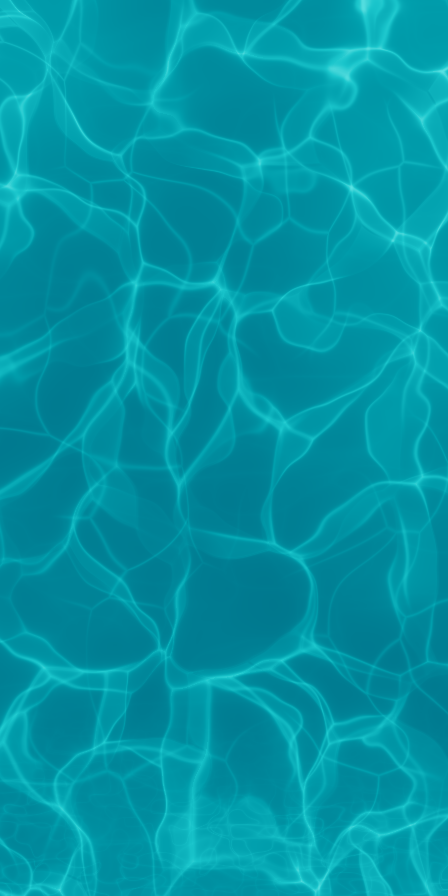
Give the GLSL for this texture, as a WebGL 1 fragment shader.

```glsl
precision highp float;
// Sunlit pool water: a net of crisp caustic lines over a teal floor.
// Three differently warped copies of one Voronoi net form bundles of lines;
// the slivers where their cells disagree become the pale folded sheets.

uniform vec2 u_resolution;

#define NET_SCALE vec2(4.7, 3.8)   // cells per canvas width
#define BEND 0.080                 // curvature of the net
#define FOLD 0.078                 // spread between the bundled lines
#define LINE_WIDTH 0.021           // in cells
#define LINE_LIGHT 0.185
#define SHEET_LIGHT 0.046
#define NODE_LIGHT 0.150
#define GLOW_LIGHT 0.020
#define STRAY_LIGHT 0.095
#define RIPPLE_LIGHT 0.120
#define FLOOR_LEVEL 0.462          // darkest green value
#define NODE_SHARPNESS 26.0

vec2 hash2(vec2 p) {
  vec3 q = fract(vec3(p.xyx) * vec3(0.1031, 0.1030, 0.0973));
  q += dot(q, q.yzx + 33.33);
  return fract((q.xx + q.yz) * q.zy);
}

// Two independent smooth noises in 0..1
vec2 noise2(vec2 p) {
  vec2 i = floor(p), f = fract(p);
  f = f * f * f * (f * (f * 6.0 - 15.0) + 10.0);
  vec2 low = mix(hash2(i), hash2(i + vec2(1.0, 0.0)), f.x);
  vec2 high = mix(hash2(i + vec2(0.0, 1.0)), hash2(i + 1.0), f.x);
  return mix(low, high, f.y);
}

vec2 drift(vec2 p) { return noise2(p) * 2.0 - 1.0; }

vec2 site(vec2 cell) { return 0.06 + 0.88 * hash2(cell + 57.0); }

// Voronoi net: x = distance to the edge, y = closeness to a junction
vec2 net(vec2 p, out vec2 id) {
  vec2 cell = floor(p), f = fract(p);
  vec2 nearest = vec2(0.0), home = vec2(0.0);
  float best = 8.0;
  for (int j = -1; j <= 1; j++)
    for (int i = -1; i <= 1; i++) {
      vec2 o = vec2(float(i), float(j));
      vec2 r = o + site(cell + o) - f;
      float d = dot(r, r);
      if (d < best) { best = d; nearest = r; home = o; }
    }
  float edge = 8.0, sum = 0.0;
  for (int j = -2; j <= 2; j++)
    for (int i = -2; i <= 2; i++) {
      vec2 o = home + vec2(float(i), float(j));
      vec2 r = o + site(cell + o) - f;
      vec2 gap = r - nearest;
      if (dot(gap, gap) > 0.00001) {
        float d = dot(0.5 * (nearest + r), normalize(gap));
        edge = min(edge, d);
        sum += exp(-NODE_SHARPNESS * d);
      }
    }
  id = cell + home;
  return vec2(edge, max(sum - exp(-NODE_SHARPNESS * edge), 0.0));
}

// Bright core with a quickly fading skirt
float line(float d, float w) {
  float k = w * w / (w * w + d * d);
  return k * k;
}

// Core, junction flare and halo of one net
float netLight(vec2 n, float power) {
  float core = LINE_LIGHT * line(n.x, LINE_WIDTH * (0.75 + 0.4 * power));
  return power * (core + NODE_LIGHT * n.y + GLOW_LIGHT * exp(-6.5 * n.x));
}

// Flat sheet where two nets disagree about the cell
float sheet(vec2 m, vec2 n, vec2 idM, vec2 idN) {
  float rim = min(m.x, n.x);
  return SHEET_LIGHT * step(0.5, distance(idM, idN)) * smoothstep(0.0, 0.02, rim);
}

// Thin wandering streaks where the noise crosses its middle
float streaks(vec2 p) {
  vec2 n = 1.0 - abs(drift(p + 0.5 * drift(p * 0.7 + 9.0)));
  return dot(pow(n, vec2(8.0)), vec2(0.5));
}

// Teal ramp indexed by its green value
vec3 waterColor(float g) {
  return vec3(max(0.0, (g - 0.62) * 0.65), g, 0.58 + (g - 0.5) * 0.8);
}

void main() {
  vec2 p = gl_FragCoord.xy / u_resolution.x;
  vec2 idA, idB, idC, idStray;

  // Bundled main net
  vec2 bent = p + BEND * drift(p * 3.3 + 4.0) + 0.02 * drift(p * 9.0 + 19.0);
  vec2 splitB = FOLD * drift(p * 4.1 + 31.0) + 0.018 * drift(p * 14.0 + 71.0);
  vec2 splitC = FOLD * drift(p * 4.7 + 93.0) + 0.018 * drift(p * 15.0 + 37.0);
  vec2 a = net(bent * NET_SCALE, idA);
  vec2 b = net((bent + splitB) * NET_SCALE, idB);
  vec2 c = net((bent + splitC) * NET_SCALE, idC);
  vec2 powerAB = smoothstep(0.2, 0.85, noise2(p * 5.3 + 11.0)) + 0.15;
  float powerC = smoothstep(0.25, 0.85, noise2(p * 5.9 + 67.0).x) + 0.1;
  float light = netLight(a, powerAB.x) + netLight(b, powerAB.y) + netLight(c, powerC);

  // Pale sheets between the bundled lines
  light += sheet(a, b, idA, idB) * (0.3 + powerAB.x);
  light += sheet(a, c, idA, idC) * (0.2 + powerC);

  // Stray threads
  vec2 strayPos = p + 0.11 * drift(p * 3.4 + 83.0) + 0.025 * drift(p * 9.0 + 53.0);
  vec2 stray = net(strayPos * vec2(5.0, 3.8) + 23.0, idStray);
  float strayMask = smoothstep(0.3, 0.75, noise2(p * 3.7 + 47.0).x);
  light += STRAY_LIGHT * strayMask * (line(stray.x, 0.023) + 0.12 * exp(-9.0 * stray.x));

  // Small ripples crowd the bottom and fade upward
  float rippleMask = smoothstep(0.45, 0.06, p.y) * (0.2 + noise2(p * vec2(4.0, 7.0) + 3.0).y);
  float ripple = streaks(p * vec2(11.0, 18.0)) + streaks(p * vec2(24.0, 36.0) + 40.0);
  light += RIPPLE_LIGHT * rippleMask * ripple;
  light += 0.016 * streaks(p * vec2(7.0, 11.0) + 13.0);

  // Broad floor shading, paler at the upper left and the bottom
  float level = FLOOR_LEVEL + 0.105 * noise2(p * 2.1 + 7.0).x + 0.025 * noise2(p * 6.0).y;
  level += 0.055 * smoothstep(1.1, 2.0, p.y) * (1.0 - 0.7 * p.x);
  level += 0.025 * smoothstep(0.5, 0.0, p.y);

  // Soft limit keeps the crossings from burning out
  float g = level + 0.42 * (1.0 - exp(-light / 0.42));
  vec3 color = waterColor(g);
  color.r += 0.16 * smoothstep(0.76, 0.87, g);
  gl_FragColor = vec4(color, 1.0);
}
```
